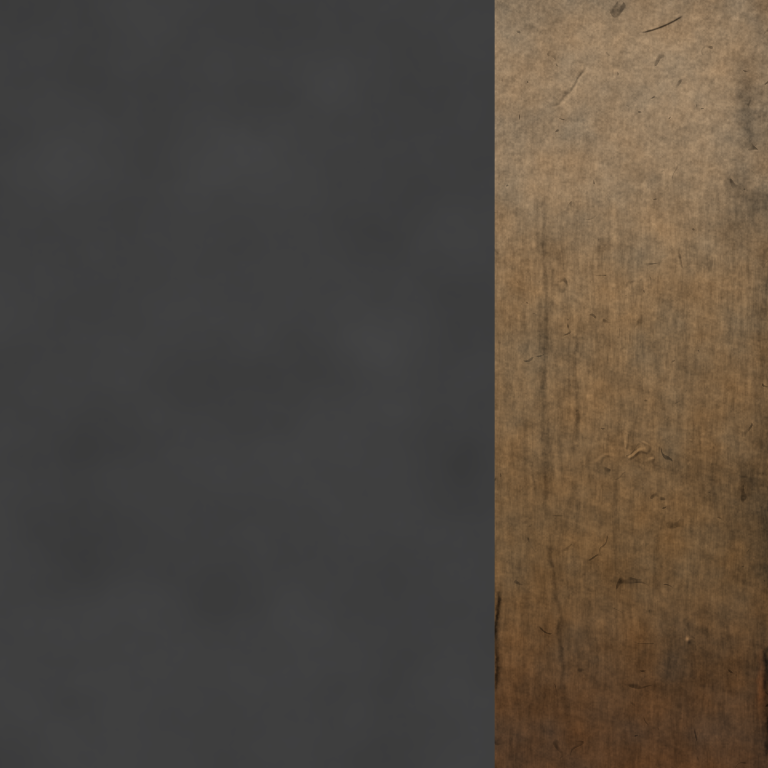
This texture is drawn by a Shadertoy shader. Its source:

```glsl
const float PANEL_EDGE = 0.644;

float hash(vec2 p) {
    vec3 q = fract(vec3(p.xyx) * 0.1031);
    q += dot(q, q.yzx + 33.33);
    return fract((q.x + q.y) * q.z);
}

float noise(vec2 p) {
    vec2 i = floor(p), f = fract(p);
    f = f * f * (3.0 - 2.0 * f);
    return mix(mix(hash(i), hash(i + vec2(1, 0)), f.x),
               mix(hash(i + vec2(0, 1)), hash(i + vec2(1, 1)), f.x), f.y);
}

// Layered noise centred on zero
float fbm(vec2 p) {
    float sum = 0.0, gain = 0.5;
    for (int i = 0; i < 5; i++) {
        sum += gain * (noise(p) - 0.5);
        p = mat2(1.6, 1.2, -1.2, 1.6) * p + 17.3;
        gain *= 0.5;
    }
    return sum;
}

// Layered noise that keeps its stretch direction
float grain(vec2 p) {
    float sum = 0.0, gain = 0.5;
    for (int i = 0; i < 3; i++) {
        sum += gain * (noise(p) - 0.5);
        p = p * 2.03 + 31.7;
        gain *= 0.65;
    }
    return sum;
}

float spot(vec2 p, vec2 center, vec2 radius) {
    vec2 d = (p - center) / radius;
    return exp(-dot(d, d));
}

// Soft bowed line that fades toward both ends
float stroke(vec2 p, vec2 a, vec2 b, float bow, float width) {
    vec2 ab = b - a;
    float t = clamp(dot(p - a, ab) / dot(ab, ab), 0.0, 1.0);
    float arch = 4.0 * t * (1.0 - t);
    vec2 side = normalize(vec2(-ab.y, ab.x));
    float d = length(p - a - ab * t - side * bow * arch) / width;
    return exp(-3.0 * d * d) * smoothstep(0.0, 0.5, arch);
}

// Sparse irregular flecks
float flecks(vec2 p, float scale, float amount) {
    vec2 q = p * scale + 2.0 * vec2(noise(p * 60.0), noise(p * 60.0 + 7.0));
    return smoothstep(1.0 - amount, 1.0, noise(q));
}

vec3 slate(vec2 p) {
    // Center and signed strength of the broad clouds
    const vec3 clouds[16] = vec3[](
        vec3(0.33, 0.87, -1), vec3(0.50, 0.70, -1), vec3(0.12, 0.72, -0.8), vec3(0.14, 0.44, -0.8),
        vec3(0.29, 0.22, -1), vec3(0.08, 0.26, -0.9), vec3(0.50, 0.23, -0.8), vec3(0.61, 0.38, -0.8),
        vec3(0.43, 0.89, 1), vec3(0.30, 0.79, 1), vec3(0.05, 0.77, 0.8), vec3(0.17, 0.51, 1),
        vec3(0.60, 0.69, 1), vec3(0.49, 0.56, 0.8), vec3(0.42, 0.45, 0.8), vec3(0.12, 0.10, 1));
    float tone = 0.0;
    vec2 warped = p + 0.06 * vec2(fbm(p * 12.0), fbm(p * 12.0 + 40.0));
    for (int i = 0; i < 16; i++)
        tone += clouds[i].z * spot(warped, clouds[i].xy, vec2(0.06, 0.05));
    return vec3(0.242, 0.242, 0.243) + 0.014 * tone + 0.036 * fbm(p * 10.0);
}

vec3 wood(vec2 p) {
    // Light falls off toward the bottom
    vec3 color = mix(vec3(0.315, 0.22, 0.145), vec3(0.415, 0.315, 0.205), smoothstep(0.0, 0.30, p.y));
    color = mix(color, vec3(0.505, 0.405, 0.29), smoothstep(0.22, 0.66, p.y));
    color = mix(color, vec3(0.575, 0.485, 0.38), smoothstep(0.56, 0.86, p.y));
    float right = (p.x - PANEL_EDGE) / (1.0 - PANEL_EDGE);
    float worn = 1.0 - smoothstep(0.60, 0.88, p.y);

    // Vertical fibres, slanted saw marks and fine tooth
    vec2 bent = p + vec2(0.008 * fbm(p * 14.0), 0.0);
    float fibres = grain(bent * vec2(120.0, 16.0));
    float threads = grain(bent * vec2(260.0, 38.0));
    float slant = p.y + 0.34 * p.x + 0.02 * fbm(p * 9.0);
    float saw = grain(vec2(p.x * 14.0, slant * 85.0));
    float tooth = noise(p * 250.0) + noise(p * 480.0 + 5.0) - 1.0;
    float shade = 1.0 + fibres * mix(0.05, 0.22, worn) + threads * mix(0.08, 0.22, worn);
    shade += saw * mix(0.08, 0.20, worn) + 0.13 * fbm(p * 13.0);
    shade += 0.16 * fbm(p * 95.0) + 0.10 * tooth;

    // Small relief lit from above
    vec2 lift = vec2(-0.0015, 0.003);
    shade += mix(0.35, 0.22, worn) * (fbm(p * 70.0) - fbm(p * 70.0 + lift * 70.0));

    // Broad stains and shaded borders, broken up by noise
    vec2 q = p + 0.014 * vec2(fbm(p * 40.0), fbm(p * 40.0 + 9.0));
    vec2 r = p + 0.06 * vec2(fbm(p * 22.0), fbm(p * 22.0 + 5.0));
    shade -= 0.22 * spot(r, vec2(0.97, 0.86), vec2(0.012, 0.06));
    shade -= 0.17 * spot(r, vec2(0.97, 0.73), vec2(0.018, 0.05));
    shade -= 0.16 * spot(r, vec2(1.0, 0.32), vec2(0.08, 0.12));
    shade -= 0.13 * spot(r, vec2(0.90, 0.12), vec2(0.08, 0.07));
    shade -= 0.10 * smoothstep(0.90, 1.0, right) + 0.06 * smoothstep(0.95, 1.0, p.y);

    // Long seams of uneven depth
    float depth = 0.35 + 1.1 * noise(p * vec2(90.0, 55.0));
    float seams = 0.20 * stroke(q, vec2(0.748, 0.58), vec2(0.752, 0.42), 0.0, 0.006);
    seams += 0.22 * stroke(q, vec2(0.715, 0.32), vec2(0.738, 0.02), 0.004, 0.006);
    seams += 0.14 * stroke(q, vec2(0.708, 0.78), vec2(0.712, 0.30), 0.0, 0.006);
    seams += 0.45 * stroke(q, vec2(0.653, 0.24), vec2(0.646, 0.09), -0.003, 0.005);
    seams += 0.45 * stroke(q, vec2(0.999, 0.16), vec2(1.0, 0.01), 0.0, 0.008);
    shade -= seams * depth;

    // Scratches, raised crack and chips
    shade -= 0.50 * stroke(p, vec2(0.834, 0.957), vec2(0.890, 0.980), -0.003, 0.0022);
    shade -= 0.18 * stroke(q, vec2(0.718, 0.858), vec2(0.762, 0.920), -0.007, 0.004);
    shade += 0.14 * stroke(q, vec2(0.721, 0.858), vec2(0.765, 0.920), -0.007, 0.004);
    shade -= 0.30 * flecks(p, 75.0, 0.10);
    float chipped = spot(p, vec2(0.84, 0.415), vec2(0.09, 0.02));
    shade += 0.45 * chipped * (flecks(p, 110.0, 0.3) - flecks(p + lift, 110.0, 0.3));
    shade += 0.65 * spot(p, vec2(0.895, 0.168), vec2(0.003));
    shade -= 0.40 * spot(p, vec2(0.898, 0.164), vec2(0.003));

    color *= max(shade, 0.2);
    color += vec3(0.05, 0.0, -0.04) * fbm(p * 24.0);
    return color + vec3(0.10, 0.04, 0.01) * spot(q, vec2(0.993, 0.11), vec2(0.006, 0.035));
}

void mainImage(out vec4 fragColor, in vec2 fragCoord) {
    vec2 uv = fragCoord / iResolution.xy;
    float pixel = 1.0 / iResolution.x;
    float reveal = smoothstep(-0.5 * pixel, 0.5 * pixel, uv.x - PANEL_EDGE);
    fragColor = vec4(mix(slate(uv), wood(uv), reveal), 1.0);
}
```
